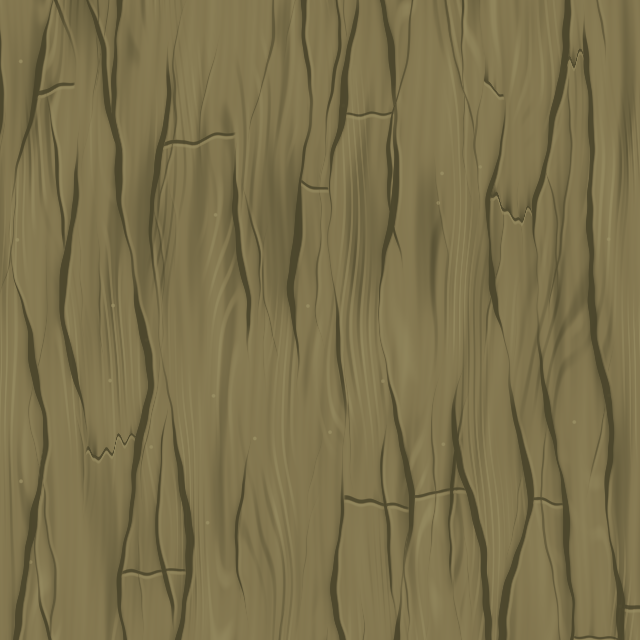
This texture is drawn by a Shadertoy shader. Its source:

```glsl
// Painted olive bark: upright planks split by wandering dark cracks with lit right edges.
// Crack layers are hashed near-vertical curves; planks also snap across at random heights.
// Stretched gradient noise and its contours supply the brushed wood grain.

const vec3 DEEP = vec3(0.285, 0.265, 0.165);
const vec3 WOOD = vec3(0.512, 0.463, 0.310);
const vec3 PALE = vec3(0.610, 0.570, 0.398);
const float PLANKS = 12.0;
const float PLANK_SEED = 3.0;

float hash(vec2 p) {
    vec3 q = fract(vec3(p.xyx) * 0.1031);
    q += dot(q, q.yzx + 33.33);
    return fract((q.x + q.y) * q.z);
}

vec2 gradientAt(vec2 cell) {
    float angle = 6.2832 * hash(cell);
    return vec2(cos(angle), sin(angle));
}

// Gradient noise, roughly -0.7 to 0.7
float noise(vec2 p) {
    vec2 i = floor(p), f = fract(p);
    vec2 u = f * f * f * (f * (f * 6.0 - 15.0) + 10.0);
    vec2 e = vec2(1.0, 0.0);
    float a = dot(gradientAt(i), f);
    float b = dot(gradientAt(i + e.xy), f - e.xy);
    float c = dot(gradientAt(i + e.yx), f - e.yx);
    float d = dot(gradientAt(i + e.xx), f - e.xx);
    return mix(mix(a, b, u.x), mix(c, d, u.x), u.y);
}

// Horizontal position of crack k at height y
float crackX(float k, float y, float count, float seed) {
    float lane = k * 7.37 + seed * 19.7 + 0.5;
    float start = (k + 0.25 + 0.5 * hash(vec2(k + 40.0, seed))) / count;
    return start + 0.085 * noise(vec2(lane, y * 2.3))
                 + 0.018 * noise(vec2(lane + 50.3, y * 7.0))
                 + 0.004 * noise(vec2(lane + 90.6, y * 24.0));
}

// Returns (dark, light) for a family of tapering cracks
vec2 crackLayer(vec2 p, float count, float seed, float width, float cover, float soft) {
    vec2 tone = vec2(0.0);
    float home = floor(p.x * count);
    for (float j = -2.0; j <= 2.0; j++) {
        float k = home + j;
        float lane = k * 5.13 + seed * 31.7;
        float d = p.x - crackX(k, p.y, count, seed);
        float strength = smoothstep(-cover, 0.45 - cover, noise(vec2(lane, p.y * 2.7 + 8.0)));
        float w = width * strength * (0.65 + 0.9 * noise(vec2(lane + 11.4, p.y * 9.0)));
        float presence = min(1.0, strength * 2.0);
        float core = presence * (1.0 - smoothstep(w - soft, w + soft, abs(d)));
        float shadow = 0.42 * strength * exp(-max(abs(d) - w, 0.0) / (d < 0.0 ? width : width * 0.3));
        float rim = smoothstep(w, w + 0.002, d) * (1.0 - smoothstep(w + 0.002, w + 0.007, d));
        rim *= presence * smoothstep(-0.25, 0.3, noise(vec2(lane + 23.8, p.y * 6.0)));
        tone = max(tone, vec2(max(core * 0.92, shadow), rim));
    }
    return tone;
}

// Returns (dark, light) for ragged breaks across the planks
vec2 plankBreaks(vec2 p, float soft) {
    vec2 tone = vec2(0.0);
    float home = floor(p.x * PLANKS);
    for (float j = -2.0; j <= 1.0; j++) {
        float k = home + j;
        float left = crackX(k, p.y, PLANKS, PLANK_SEED);
        float right = crackX(k + 1.0, p.y, PLANKS, PLANK_SEED);
        float u = (p.x - left) / max(right - left, 0.01);
        float inside = smoothstep(0.0, 0.06, u) * (1.0 - smoothstep(0.92, 1.0, u));
        float row = floor(p.y / 0.6 + hash(vec2(k, 71.0)));
        vec2 id = vec2(k, row);
        float present = step(0.42, hash(id + 13.0));
        float level = (row - hash(vec2(k, 71.0)) + 0.2 + 0.6 * hash(id + 29.0)) * 0.6;
        float ragged = step(0.7, hash(id + 57.0));
        level += 0.04 * (hash(id + 83.0) - 0.5) * u + 0.014 * noise(vec2(p.x * 28.0, k));
        level += ragged * 0.04 * noise(vec2(p.x * 75.0, k + 0.5));
        float d = p.y - level;
        float w = 0.0018 + 0.0025 * hash(id + 91.0) * (1.0 - u);
        float line = 1.0 - smoothstep(w - soft, w + soft, abs(d));
        float splinter = smoothstep(-0.1, 0.35, noise(vec2(p.x * 85.0, p.y * 7.0)));
        splinter *= step(0.0, d) * exp(-d / 0.022) * (0.3 + 0.6 * ragged);
        float rim = smoothstep(-w - 0.007, -w - 0.003, d) * (1.0 - smoothstep(-w - 0.002, -w, d));
        tone = max(tone, inside * present * vec2(max(line * 0.85, splinter), rim * 0.9));
    }
    return tone;
}

// Brushed streaks plus fine contour strokes that bend into loops
float woodGrain(vec2 p) {
    float x = p.x + 0.03 * noise(p * vec2(5.0, 2.5));
    float streaks = 0.26 * noise(vec2(x * 42.0, p.y * 3.0)) + 0.20 * noise(vec2(x * 105.0, p.y * 5.0));
    float brush = smoothstep(0.12, 0.45, noise(vec2(x * 27.0 + 9.0, p.y * 2.4)));
    float rings = p.x * 58.0 + 7.0 * noise(p * vec2(8.0, 1.7)) + 1.2 * noise(p * vec2(20.0, 5.0));
    float stroke = 1.0 - smoothstep(0.04, 0.22, abs(fract(rings) - 0.5));
    float crease = 1.0 - smoothstep(0.04, 0.26, abs(fract(rings + 0.3) - 0.5));
    float lit = smoothstep(-0.05, 0.35, noise(vec2(x * 19.0, p.y * 3.6 + 4.0)));
    float dim = smoothstep(0.0, 0.4, noise(vec2(x * 17.0 + 6.0, p.y * 3.2)));
    return 0.06 + streaks + 0.16 * noise(p * 4.0) - 0.34 * brush + 0.42 * stroke * lit - 0.32 * crease * dim;
}

// Sparse pale flecks
float flecks(vec2 p) {
    vec2 cell = floor(p * 14.0);
    vec2 centre = 0.2 + 0.6 * vec2(hash(cell + 5.0), hash(cell + 17.0));
    float d = length(fract(p * 14.0) - centre) / 14.0;
    return step(0.86, hash(cell + 61.0)) * (1.0 - smoothstep(0.0015, 0.004, d));
}

void mainImage(out vec4 fragColor, in vec2 fragCoord) {
    vec2 p = fragCoord / iResolution.y;
    float soft = max(0.0014, 0.7 / iResolution.y);

    vec2 cracks = crackLayer(p, PLANKS, PLANK_SEED, 0.0075, 0.28, soft);
    vec2 splits = crackLayer(p, 9.0, 8.0, 0.0055, 0.02, soft);
    vec2 slivers = crackLayer(p, 26.0, 15.0, 0.0028, -0.02, soft) * vec2(0.65, 0.45);
    vec2 relief = max(max(cracks, splits), max(slivers, plankBreaks(p, soft)));

    // Shade runs from -1 (deep) through 0 (wood) to 1 (pale)
    float shade = woodGrain(p);
    shade = mix(shade, 0.95, max(relief.y * 0.65, flecks(p) * 0.8));
    shade = mix(shade, -1.0, relief.x);
    vec3 color = mix(WOOD, shade < 0.0 ? DEEP : PALE, min(abs(shade), 1.0));
    fragColor = vec4(color, 1.0);
}
```
